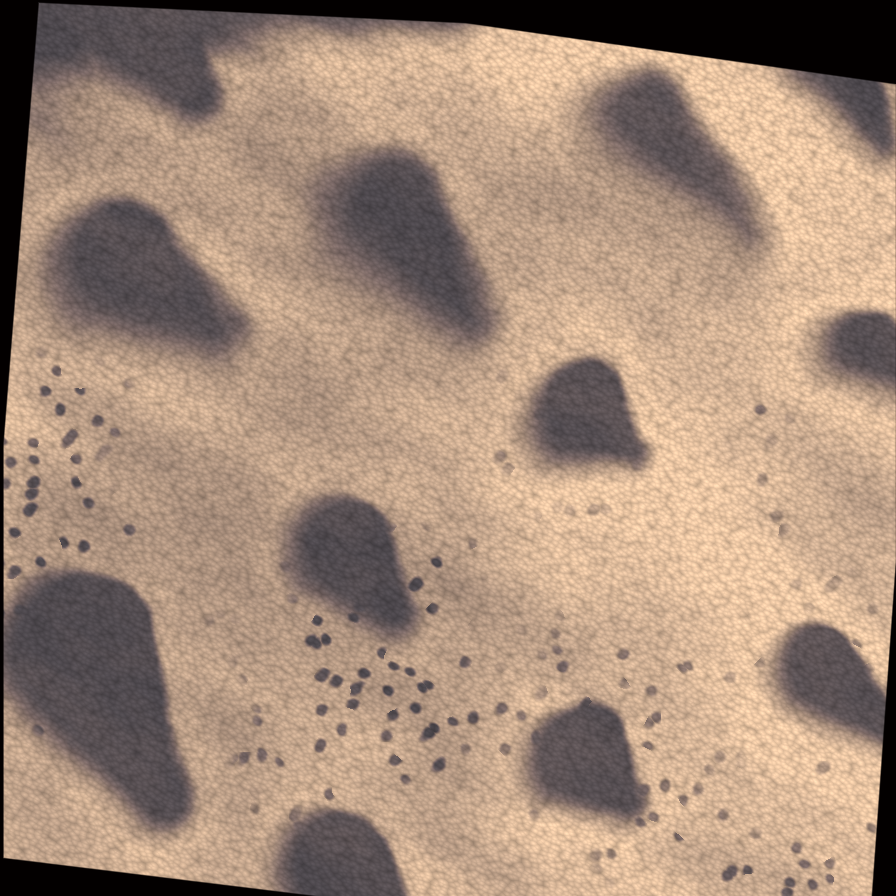
Give the GLSL for this texture, as a Shadertoy shader.

```glsl
// Low sun on wind-blown sand: tapered shadowed hollows, soft ripples and grain in a tilted dark frame.
#define LIT_SAND vec3(0.89, 0.75, 0.62)
#define PALE_SAND vec3(0.77, 0.65, 0.55)
#define DULL_SAND vec3(0.64, 0.54, 0.47)
#define HALF_SHADE vec3(0.47, 0.40, 0.39)
#define FULL_SHADE vec3(0.30, 0.28, 0.30)
#define FRAME_COLOR vec3(0.01, 0.0, 0.0)
#define SAND_TONE 0.77
#define RIPPLE_DEPTH 0.36
#define GRAIN_DEPTH 0.26
#define GRAIN_SCALE 190.0
#define CRUMB_SCALE 46.0
#define WIND_ANGLE -0.85

vec2 hash2(vec2 p) {
    vec3 q = fract(p.xyx * vec3(0.1031, 0.1030, 0.0973));
    q += dot(q, q.yzx + 33.33);
    return fract((q.xx + q.yz) * q.zy);
}

vec2 turn(vec2 p, float angle) {
    float c = cos(angle), s = sin(angle);
    return vec2(c * p.x + s * p.y, c * p.y - s * p.x);
}

// Cellular noise: distance to the nearest point, and its random id.
vec2 cells(vec2 p) {
    vec2 base = floor(p), nearest = vec2(9.0, 0.0);
    for (int y = -1; y <= 1; y++)
    for (int x = -1; x <= 1; x++) {
        vec2 id = base + vec2(x, y);
        vec2 rnd = hash2(id + 71.0);
        float dist = length(id + rnd - p);
        if (dist < nearest.x) nearest = vec2(dist, fract(rnd.x * 7.3 + rnd.y * 3.1));
    }
    return nearest;
}

// Layered sines, each octave turned and bent by the other axis.
float waves(vec2 p) {
    float sum = 0.0, amp = 0.5;
    for (int i = 0; i < 6; i++) {
        p = turn(p, 0.9) * 1.75 + 1.7;
        sum += amp * sin(p.x + 1.4 * sin(p.y * 0.8 + sum));
        amp *= 0.6;
    }
    return sum;
}

// Hollows on a skewed lattice: x = shadow, y = distance to the nearest rim.
vec2 hollows(vec2 p) {
    vec2 result = vec2(0.0, 1.0);
    for (int i = -1; i <= 2; i++)
    for (int j = -2; j <= 3; j++) {
        vec2 id = vec2(i, j);
        vec2 rnd = hash2(id + 17.0), vary = hash2(id + 43.0);
        vec2 center = vec2(0.12, 0.66) + id.x * vec2(0.27, -0.26) + id.y * vec2(0.28, 0.10);
        center += 0.07 * (rnd - 0.5);
        float radius = mix(0.092, 0.050, clamp(center.x, 0.0, 1.0)) * mix(0.8, 1.15, vary.x);
        float reach = radius * mix(1.0, 2.7, vary.y);

        // Broad round head tapering downwind.
        vec2 q = turn(p - center, WIND_ANGLE + 0.6 * (rnd.y - 0.5));
        float along = clamp(q.x / reach, 0.0, 1.0);
        float dist = length(q - vec2(along * reach, 0.0)) - radius * mix(1.0, 0.35, along);

        // The sunward rim is crisp, the far side melts into the sand.
        float blur = mix(0.030, 0.006, smoothstep(-radius, radius, q.y));
        blur *= 1.0 + 2.5 * pow(rnd.x, 4.0);
        result.x = max(result.x, 1.0 - smoothstep(-blur, blur, dist));
        result.y = min(result.y, dist);
    }
    return result;
}

vec3 sandRamp(float tone) {
    float t = tone * 4.0;
    vec3 col = mix(FULL_SHADE, HALF_SHADE, clamp(t, 0.0, 1.0));
    col = mix(col, DULL_SAND, clamp(t - 1.0, 0.0, 1.0));
    col = mix(col, PALE_SAND, clamp(t - 2.0, 0.0, 1.0));
    return mix(col, LIT_SAND, clamp(t - 3.0, 0.0, 1.2));
}

// Signed distance to the edge of the tilted frame, positive inside.
float frameEdge(vec2 p) {
    float left = p.x - 0.004 - 0.08 * max(p.y - 0.505, 0.0);
    float right = 1.0 - 0.072 * max(0.375 - p.y, 0.0) - p.x;
    float top = 0.999 - 0.048 * p.x - 0.094 * max(p.x - 0.52, 0.0) - p.y;
    float bottom = p.y - 0.043 + 0.122 * p.x;
    return min(min(left, right), min(top, bottom));
}

void mainImage(out vec4 fragColor, in vec2 fragCoord) {
    vec2 uv = fragCoord / iResolution.xy;
    vec2 wind = turn(uv, -0.5);
    float relief = waves(wind * vec2(2.0, 4.5));
    float fine = waves(wind * vec2(11.0, 24.0) + 5.0);

    // Hollow shadows with slightly crumbled outlines.
    vec2 bend = 0.012 * vec2(waves(uv * 5.0), waves(uv * 5.0 + 9.0));
    vec2 hollow = hollows(uv + bend + 0.0025 * fine);
    float ridge = 0.945 + 0.03 * relief + 0.2 * smoothstep(0.5, 0.75, uv.x);
    float shade = max(hollow.x, smoothstep(-0.025, 0.025, uv.y - ridge));

    // Rippled sand, brighter along the rims.
    float tone = SAND_TONE + RIPPLE_DEPTH * relief + 0.09 * fine;
    tone += 0.12 * exp(-abs(hollow.y - 0.025) * 45.0);
    tone = mix(tone, 0.05 + 0.06 * relief + 0.05 * fine, shade);

    // Sparse clods gathered in loose patches.
    vec2 crumb = cells(uv * CRUMB_SCALE + 0.3 * fine);
    float patches = smoothstep(0.15, 0.5, waves(uv * 3.2 + 4.0));
    float clod = (1.0 - smoothstep(0.18, 0.42, crumb.x)) * step(0.72, crumb.y);
    tone -= 0.6 * clod * patches * (1.0 - shade);

    // Two sizes of grain, stretched along the wind.
    float grain = cells(wind * GRAIN_SCALE * vec2(0.75, 1.2)).x - 0.45;
    grain += 0.6 * (cells(wind * GRAIN_SCALE * vec2(0.3, 0.55)).x - 0.45);
    vec3 col = sandRamp(tone) * (1.0 - GRAIN_DEPTH * grain);

    float pixel = 1.0 / iResolution.y;
    col = mix(FRAME_COLOR, col, smoothstep(-pixel, pixel, frameEdge(uv)));
    fragColor = vec4(col, 1.0);
}
```
